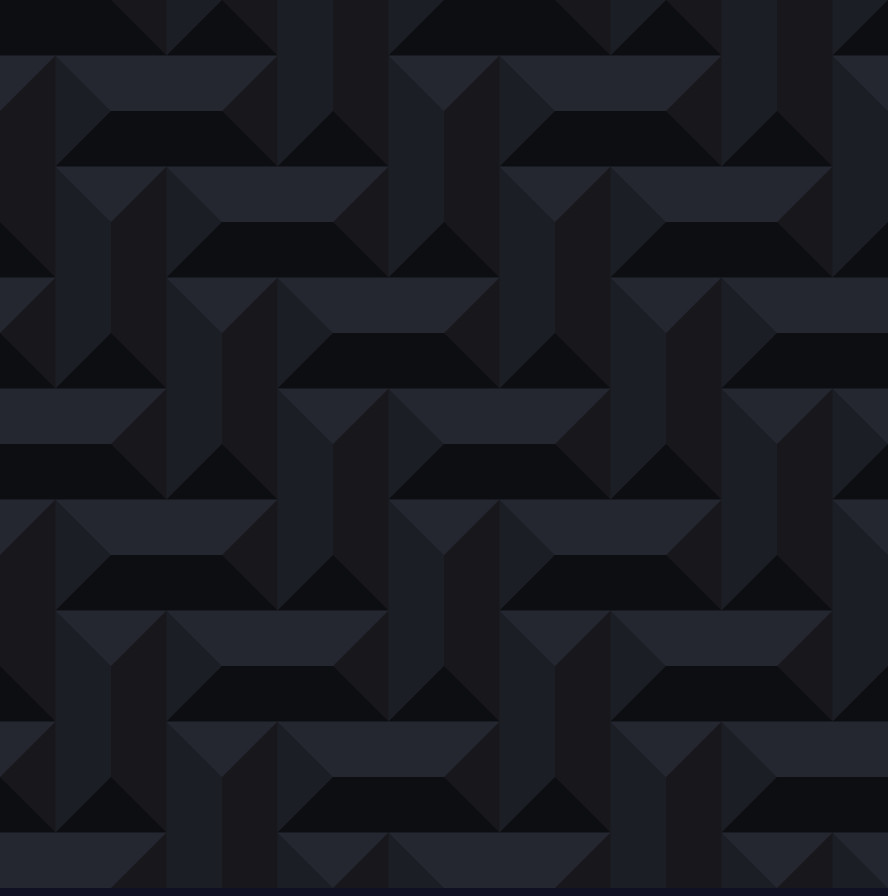
Reproduce this pattern procedurally as a Shadertoy shader.

```glsl
#define CELLS 8.0                          // cells across and down
#define SAMPLES 4                          // antialiasing grid per axis
#define TOP_FACE vec3(0.142, 0.153, 0.187)
#define BOTTOM_FACE vec3(0.050, 0.055, 0.071)
#define LEFT_FACE vec3(0.104, 0.119, 0.146)
#define RIGHT_FACE vec3(0.095, 0.090, 0.108)
#define BASE_STRIP vec3(0.068, 0.068, 0.140)

// Position inside a brick; its half size is returned in halfSize.
// Each row steps one cell to the right, in a cycle of four cells:
// left half, right half, bottom half of an upright, top half of an upright.
vec2 brickPosition(vec2 p, out vec2 halfSize) {
    vec2 cell = floor(p);
    vec2 local = p - cell - 0.5;
    float part = mod(cell.x - cell.y, 4.0);
    bool lying = part < 1.5;
    float nearHalf = mod(part, 2.0) < 0.5 ? 1.0 : -1.0;

    halfSize = lying ? vec2(1.0, 0.5) : vec2(0.5, 1.0);
    local += lying ? vec2(-0.5 * nearHalf, 0.0) : vec2(0.0, 0.5 * nearHalf);
    return local;
}

// Hipped relief: the nearest brick side decides which face is seen.
vec3 brickColor(vec2 p) {
    vec2 halfSize;
    vec2 local = brickPosition(p, halfSize);
    vec2 inset = halfSize - abs(local);
    if (inset.x < inset.y) return local.x < 0.0 ? LEFT_FACE : RIGHT_FACE;
    return local.y < 0.0 ? TOP_FACE : BOTTOM_FACE;
}

// Bricks fill a square hung from the top edge, with a strip below it.
vec3 sceneColor(vec2 pixel) {
    vec2 p = vec2(pixel.x, iResolution.y - pixel.y) * CELLS / iResolution.x;
    return p.y > CELLS ? BASE_STRIP : brickColor(p + 0.5);
}

void mainImage(out vec4 fragColor, in vec2 fragCoord) {
    // Average a small grid of samples to smooth the edges
    vec3 color = vec3(0.0);
    for (int j = 0; j < SAMPLES; j++) {
        for (int i = 0; i < SAMPLES; i++) {
            vec2 offset = (vec2(i, j) + 0.5) / float(SAMPLES) - 0.5;
            color += sceneColor(fragCoord + offset);
        }
    }
    fragColor = vec4(color / float(SAMPLES * SAMPLES), 1.0);
}
```
